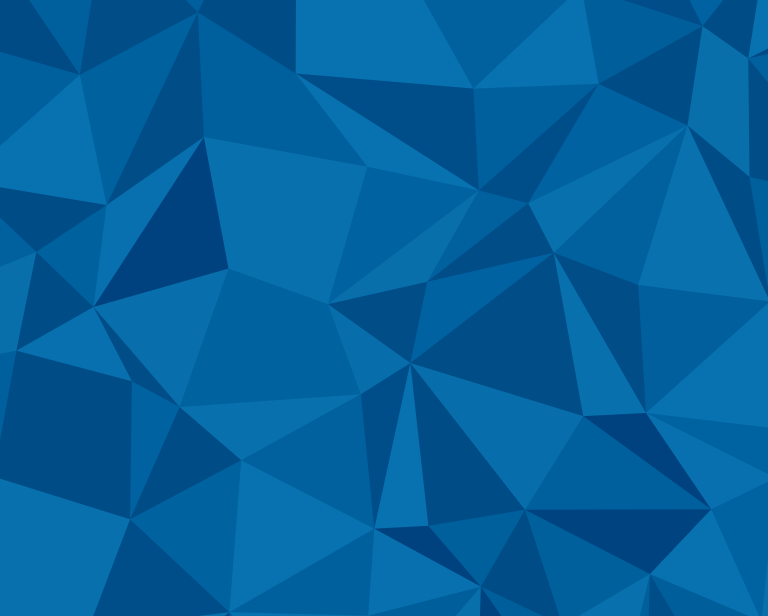
This background is drawn by a WebGL 2 fragment shader. Its source:

```glsl
#version 300 es
precision highp float;
// Low-poly mosaic of flat blue triangles and quads on a jittered mesh.

#define ROWS 5.5          // mesh cells per canvas height
#define JITTER 0.41       // vertex displacement in cells, below 0.5
#define MIN_AREA 0.2      // smallest doubled triangle area before the diagonal flips
#define QUAD_CHANCE 0.25  // cells left unsplit
#define DEEP_CHANCE 0.2   // dark facets turned to the deepest blue
#define SHADE_SPREAD 0.035
#define SEED vec2(37.0, 11.0)
#define LIGHT_BLUE vec3(0.03, 0.44, 0.68)
#define MID_BLUE vec3(0.00, 0.38, 0.62)
#define DARK_BLUE vec3(0.00, 0.30, 0.53)
#define DEEP_BLUE vec3(0.00, 0.26, 0.50)

uniform vec2 u_resolution;
out vec4 fragColor;

struct Cell { vec2 a, b, c, d; bool rising, convex; };

vec2 hash2(vec2 p) {
  vec3 q = fract(vec3(p.xyx + SEED.xyx) * vec3(0.1031, 0.1030, 0.0973));
  q += dot(q, q.yzx + 33.33);
  return fract((q.xx + q.yz) * q.zy);
}

float turn(vec2 a, vec2 b, vec2 c) {
  vec2 u = b - a, v = c - a;
  return u.x * v.y - u.y * v.x;
}

vec2 meshVertex(vec2 id) { return id + JITTER * (2.0 * hash2(id) - 1.0); }

bool isEven(vec2 id) { return mod(id.x + id.y, 2.0) < 0.5; }

// Corners run counter-clockwise; the diagonal rises (a-c) or falls (b-d).
Cell makeCell(vec2 id) {
  Cell q;
  q.a = meshVertex(id);
  q.b = meshVertex(id + vec2(1, 0));
  q.c = meshVertex(id + vec2(1, 1));
  q.d = meshVertex(id + vec2(0, 1));
  float riseArea = min(turn(q.a, q.b, q.c), turn(q.c, q.d, q.a));
  float fallArea = min(turn(q.d, q.a, q.b), turn(q.b, q.c, q.d));
  q.convex = min(riseArea, fallArea) > MIN_AREA;
  // Alternating diagonals gather many facets at every second vertex.
  bool preferred = isEven(id) != (hash2(id + 53.0).x < 0.2);
  q.rising = q.convex ? preferred : riseArea > fallArea;
  return q;
}

// Tones of an even cell at its bottom, top, left and right edges.
vec4 evenTones(vec2 id) {
  Cell q = makeCell(id);
  vec2 h = hash2(id + 71.0);
  float low = mod(0.5 * (id.x + id.y) + id.y, 3.0);
  float high = mod(low + 1.0 + step(0.5, h.x), 3.0);
  if (q.convex && h.y < QUAD_CHANCE) high = low;
  return q.rising ? vec4(low, high, high, low) : vec4(low, high, low, high);
}

float otherTone(float s, float t, float h) {
  return abs(s - t) < 0.5 ? mod(s + 1.0 + step(0.5, h), 3.0) : 3.0 - s - t;
}

// Tones of the lower and upper facet; odd cells differ from all neighbours.
vec2 cellTones(vec2 id, bool rising) {
  if (isEven(id)) return evenTones(id).xy;
  float below = evenTones(id - vec2(0, 1)).y;
  float above = evenTones(id + vec2(0, 1)).x;
  float left = evenTones(id - vec2(1, 0)).w;
  float right = evenTones(id + vec2(1, 0)).z;
  vec2 h = hash2(id + 71.0);
  return vec2(otherTone(below, rising ? right : left, h.x),
              otherTone(above, rising ? left : right, h.y));
}

vec3 shade(float tone, vec2 h) {
  vec3 dark = h.x < DEEP_CHANCE ? DEEP_BLUE : DARK_BLUE;
  vec3 color = tone < 0.5 ? LIGHT_BLUE : tone < 1.5 ? MID_BLUE : dark;
  return color * (1.0 + SHADE_SPREAD * (h.y - 0.5));
}

// Signed distance to the line a-b, positive on its right side.
float edge(vec2 p, vec2 a, vec2 b) { return -turn(a, b, p) / length(b - a); }

float coverage(vec2 p, vec2 a, vec2 b, vec2 c, float pixel) {
  float dist = max(edge(p, a, b), max(edge(p, b, c), edge(p, c, a)));
  return clamp(0.5 - dist / pixel, 0.0, 1.0);
}

void main() {
  float pixel = ROWS / u_resolution.y;
  vec2 p = gl_FragCoord.xy * pixel;
  vec4 sum = vec4(0.0);
  // Blend the facets of nearby cells by their pixel coverage.
  for (int y = -1; y <= 1; y++)
  for (int x = -1; x <= 1; x++) {
    vec2 id = floor(p) + vec2(x, y);
    Cell q = makeCell(id);
    float low = coverage(p, q.a, q.b, q.rising ? q.c : q.d, pixel);
    float high = coverage(p, q.c, q.d, q.rising ? q.a : q.b, pixel);
    if (low + high <= 0.0) continue;
    vec2 tones = cellTones(id, q.rising);
    bool joined = abs(tones.x - tones.y) < 0.5;
    vec2 lowHash = hash2(id + 97.0);
    vec2 highHash = joined ? lowHash : hash2(id + 131.0);
    sum += low * vec4(shade(tones.x, lowHash), 1.0);
    sum += high * vec4(shade(tones.y, highHash), 1.0);
  }
  fragColor = vec4(sum.rgb / max(sum.a, 0.001), 1.0);
}
```
